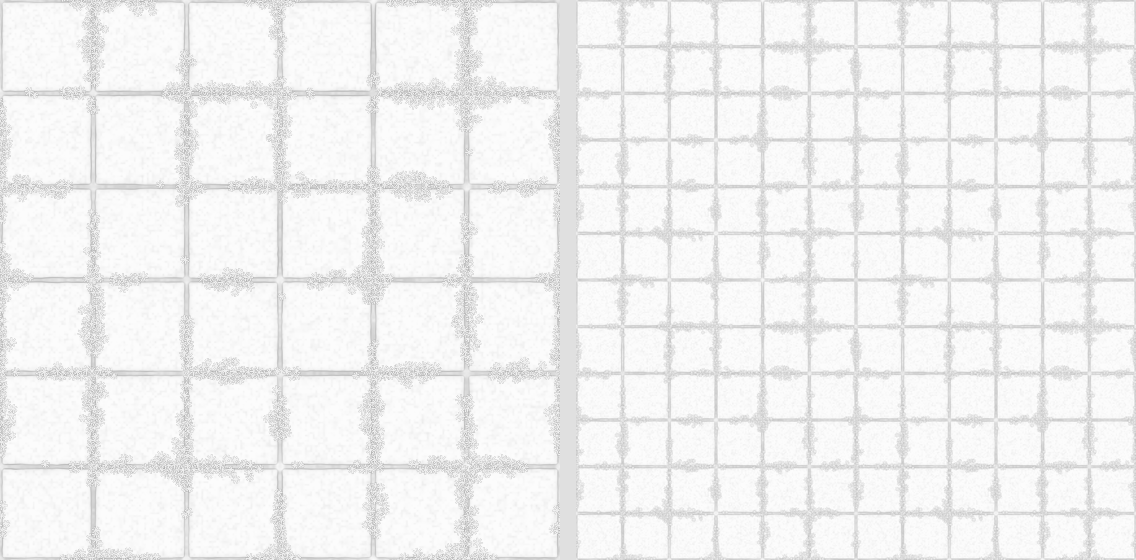
Left, the tile; right, the same tile 2 across and 2 down.
Give the GLSL for this texture map, as a WebGL 2 fragment shader.

```glsl
#version 300 es
precision highp float;
// Pale square tiles in a 6 by 6 grid with worn grey joints, overgrown by tiny star-shaped sprigs.
// A rounded box distance shapes each tile; wrapping noise wobbles its edges and places
// the growth, whose sprigs are scattered on a fine jittered grid. All lengths are in tile units.

uniform vec2 u_resolution;
out vec4 outColor;

const float TILES = 6.0;
const float JOINT_HALF = 0.025;
const float CORNER_RADIUS = 0.025;
const float EDGE_WOBBLE = 0.014;
const float EDGE_LINE = 0.009;
const float SPRIG_CELLS = 20.0;   // sprig grid cells per tile
const float SPRIG_RADIUS = 0.047;
const float SPRIG_RAYS = 7.0;
const float RAY_HALF = 0.005;
const float RAY_SHADOW = 0.011;
const float GROWTH_REACH = 0.125;
const float GROWTH_DENSITY = 0.75;
const float GRAIN = 0.045;
const float TAU = 6.283185;

const vec3 TILE_COLOR = vec3(0.99);
const vec3 JOINT_COLOR = vec3(0.87);
const vec3 CROSSING_COLOR = vec3(0.93);
const vec3 LINE_COLOR = vec3(0.74);
const vec3 RAY_COLOR = vec3(0.97);
const vec3 SHADOW_COLOR = vec3(0.60);

// Integer hash giving three values from 0 to 1
vec3 hash3(vec2 cell, float seed) {
    uvec3 v = uvec3(ivec3(vec3(cell, seed))) * 1664525u + 1013904223u;
    v.x += v.y * v.z; v.y += v.z * v.x; v.z += v.x * v.y;
    v ^= v >> 16u;
    v.x += v.y * v.z; v.y += v.z * v.x; v.z += v.x * v.y;
    return vec3(v >> 8u) / 16777216.0;
}

// Value noise with a whole number of cells per tile, wrapping over the canvas
float wrapNoise(vec2 p, float cellsPerTile, float seed) {
    float period = TILES * cellsPerTile;
    vec2 q = p * cellsPerTile;
    vec2 i = floor(q);
    vec2 f = q - i;
    f = f * f * (3.0 - 2.0 * f);
    float a = hash3(mod(i, period), seed).x;
    float b = hash3(mod(i + vec2(1, 0), period), seed).x;
    float c = hash3(mod(i + vec2(0, 1), period), seed).x;
    float d = hash3(mod(i + vec2(1, 1), period), seed).x;
    return mix(mix(a, b, f.x), mix(c, d, f.x), f.y);
}

// Distance to the closest joint line along each axis
vec2 jointDistance(vec2 p) {
    return abs(fract(p + 0.5) - 0.5);
}

// Signed distance to the rounded tile, positive inside the joints
float tileDistance(vec2 p) {
    vec2 q = CORNER_RADIUS + JOINT_HALF - jointDistance(p);
    return length(max(q, 0.0)) + min(max(q.x, q.y), 0.0) - CORNER_RADIUS;
}

// Distance to the closest ray axis of a sprig
float rayDistance(vec2 v, float radius, float turn) {
    float sector = TAU / SPRIG_RAYS;
    float angle = atan(v.y, v.x + 1e-5) + turn * sector;
    float folded = (fract(angle / sector) - 0.5) * sector;
    float len = length(v);
    return max(abs(sin(folded)) * len, len - radius);
}

// Layer the sprigs of the nearby grid cells over a colour
vec3 addGrowth(vec3 color, vec2 p, float pixel) {
    vec2 home = floor(p * SPRIG_CELLS);
    for (int y = -1; y <= 1; y++) {
        for (int x = -1; x <= 1; x++) {
            vec2 cell = home + vec2(x, y);
            vec2 id = mod(cell, TILES * SPRIG_CELLS);
            vec3 place = hash3(id, 11.0);
            vec3 look = hash3(id, 23.0);
            vec2 center = (cell + 0.25 + 0.5 * place.xy) / SPRIG_CELLS;
            float patchy = 0.6 * wrapNoise(center, 2.0, 5.0) + 0.4 * wrapNoise(center, 6.0, 7.0);
            float reach = GROWTH_REACH * smoothstep(0.32, 0.82, patchy) * (0.4 + 0.9 * place.z);
            vec2 joint = jointDistance(center);
            if (min(joint.x, joint.y) > reach || look.x > GROWTH_DENSITY) continue;

            float radius = SPRIG_RADIUS * mix(0.65, 1.0, look.y);
            float d = rayDistance(p - center, radius, look.z);
            float shadow = 1.0 - smoothstep(RAY_HALF, RAY_HALF + RAY_SHADOW, d);
            float ray = 1.0 - smoothstep(RAY_HALF - 0.5 * pixel, RAY_HALF + 0.5 * pixel, d);
            color = mix(color, SHADOW_COLOR, 0.42 * shadow);
            color = mix(color, RAY_COLOR, 0.9 * ray);
        }
    }
    return color;
}

void main() {
    vec2 p = gl_FragCoord.xy / u_resolution * TILES;
    float pixel = TILES / min(u_resolution.x, u_resolution.y);

    // Worn tile outline
    float wobble = 0.6 * wrapNoise(p, 5.0, 1.0) + 0.4 * wrapNoise(p, 18.0, 2.0) - 0.5;
    float d = tileDistance(p) + EDGE_WOBBLE * wobble;

    // Tile face with fine grain and a soft darker rim
    float speck = pow(wrapNoise(p, 36.0, 3.0), 3.0) + 0.5 * pow(wrapNoise(p, 17.0, 4.0), 4.0);
    vec3 face = TILE_COLOR - GRAIN * speck - 0.06 * exp(min(d, 0.0) / 0.02);

    // Joint, paler where two joints cross
    vec2 joint = jointDistance(p);
    float crossing = 1.0 - smoothstep(0.02, 0.07, max(joint.x, joint.y));
    vec3 grout = mix(JOINT_COLOR, CROSSING_COLOR, crossing);
    grout += 0.08 * (wrapNoise(p, 3.0, 6.0) - 0.5) + 0.06 * (wrapNoise(p, 30.0, 8.0) - 0.5);
    vec3 color = mix(face, grout, smoothstep(-0.5 * pixel, 0.5 * pixel, d));

    // Broken dark line along the tile edge
    float line = 1.0 - smoothstep(0.0, EDGE_LINE + 0.5 * pixel, abs(d - 0.3 * EDGE_LINE));
    float strength = mix(0.35, 1.0, wrapNoise(p, 7.0, 9.0)) * (1.0 - 0.7 * crossing);
    color = mix(color, LINE_COLOR, line * strength);

    outColor = vec4(clamp(addGrowth(color, p, pixel), 0.0, 1.0), 1.0);
}
```
